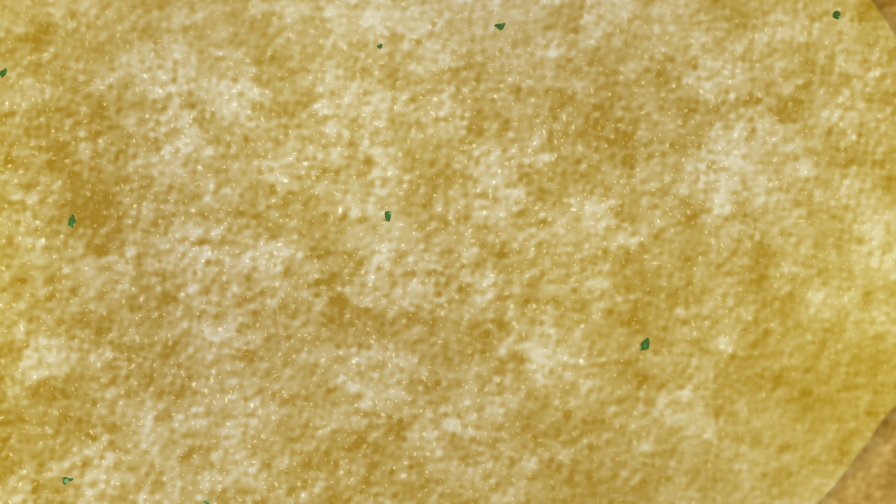
Give the GLSL for this texture, as a Shadertoy shader.

```glsl
// Close view of a golden potato crisp: pale puffs, salt grains and a few herb flecks.
#define PUFF_SCALE 4.4
#define CONTRAST 0.265
#define RELIEF 0.19
#define GRAIN_SCALE 40.0
#define GRAIN_SHARE 0.5
#define HERB_SCALE 3.1
#define HERB_SHARE 0.45
#define GOLD vec3(0.655, 0.52, 0.15)
#define CREAM vec3(0.752, 0.66, 0.375)
#define PALE vec3(0.845, 0.80, 0.635)
#define HERB vec3(0.20, 0.36, 0.13)

const mat2 TURN = mat2(0.8, 0.6, -0.6, 0.8);

vec3 hash3(vec2 p) {
    vec3 q = fract(p.xyx * vec3(0.1031, 0.1030, 0.0973));
    q += dot(q, q.yxz + 33.33);
    return fract((q.xxy + q.yzz) * q.zyx);
}

// Cellular noise: soft bumps and dents of random height, one per cell
float bumps(vec2 p) {
    vec2 cell = floor(p), f = p - cell;
    float sum = 0.0;
    for (int y = -1; y <= 1; y++)
    for (int x = -1; x <= 1; x++) {
        vec2 o = vec2(x, y);
        vec3 h = hash3(cell + o + 57.0);
        vec2 d = o + h.xy - f;
        float k = max(0.0, 1.0 - dot(d, d));
        sum += (2.0 * h.z - 1.0) * k * k;
    }
    return sum;
}

// Crust height from layers of bumps; focus fades the finest ones
float crust(vec2 p, float focus) {
    float height = 0.0, amp = 0.58;
    p *= PUFF_SCALE;
    for (int i = 0; i < 5; i++) {
        float fade = i < 2 ? 1.0 : mix(0.5, 1.0, focus);
        height += amp * fade * bumps(p);
        p = TURN * p * 2.15 + 13.7;
        amp *= i < 1 ? 1.1 : 0.95;
    }
    return height;
}

// One rounded oval per chosen cell; x is coverage, y a random shade
vec2 flecks(vec2 p, float share, float size, float blur) {
    vec2 cell = floor(p);
    vec3 h = hash3(cell + 211.0), k = hash3(cell + 503.0);
    vec2 d = p - cell - mix(vec2(0.22), vec2(0.78), h.xy);
    float a = 6.2832 * k.x;
    d = mat2(cos(a), sin(a), -sin(a), cos(a)) * d;
    d.y *= 1.0 + 0.6 * k.y;
    float angle = atan(d.y, d.x + 1e-5);
    float radius = size * mix(0.45, 1.0, k.z);
    radius *= 1.0 + 0.12 * sin(3.0 * angle + 9.0 * h.x);
    float cover = 1.0 - smoothstep(-blur, blur, length(d) - radius);
    return vec2(cover * step(h.z, share), k.y);
}

void mainImage(out vec4 fragColor, in vec2 fragCoord) {
    vec2 p = fragCoord / iResolution.y;
    float right = iResolution.x / iResolution.y;
    float pixel = 1.0 / iResolution.y;
    vec2 uv = fragCoord / iResolution.xy;

    // Depth of field: the lower right and the top drift out of focus
    float focus = 1.0 - 0.7 * smoothstep(0.25, 0.9, uv.x - 0.6 * uv.y);
    focus *= 1.0 - 0.45 * smoothstep(0.75, 1.0, uv.y);

    // Puffed crust, lit from the upper left
    float height = crust(p, focus);
    float slope = height - crust(p + vec2(-0.006, 0.009), focus);
    float tone = 0.5 + CONTRAST * height + RELIEF * slope;
    float puff = smoothstep(0.15, 0.7, bumps(TURN * p * 12.0 + 4.0) + 0.3 * height);
    tone += 0.2 * puff - 0.03;
    tone = clamp(tone, 0.0, 1.1);
    vec3 color = tone < 0.5 ? mix(GOLD, CREAM, 2.0 * tone)
                            : mix(CREAM, PALE, 2.0 * tone - 1.0);

    // Richer yellow toward the sides, paler in the middle
    float sides = smoothstep(0.2, 0.55, abs(uv.x - 0.48));
    float warm = sides - 0.3 + 0.45 * bumps(p * 2.3 + 31.0);
    color += warm * vec3(0.024, 0.018, -0.06);

    // Salt grains in two sizes
    for (int i = 0; i < 2; i++) {
        float scale = GRAIN_SCALE * (1.0 + 0.7 * float(i));
        vec2 q = TURN * p * scale + 3.0 * float(i);
        q += 0.4 * sin(q.yx * 0.73);
        vec2 grain = flecks(q, GRAIN_SHARE, 0.2, 0.06 + 0.6 * scale * pixel);
        color += grain.x * (0.03 + 0.15 * grain.y) * focus * vec3(0.85, 0.92, 1.1);
    }

    // Herb flecks with glossy specks
    vec2 ragged = p + 0.004 * vec2(bumps(p * 90.0), bumps(p * 90.0 + 40.0));
    vec2 herb = flecks(ragged * HERB_SCALE + vec2(0.3, 0.6), HERB_SHARE, 0.042,
                       HERB_SCALE * pixel);
    float gloss = smoothstep(0.2, 0.8, bumps(p * 130.0));
    color = mix(color, HERB + 0.25 * gloss + 0.06 * herb.y, 0.9 * herb.x);

    // Broken rim at the right corners, with a browner crisp beneath
    float wobble = 0.008 * bumps(p * 14.0);
    float lower = dot(p - vec2(right - 0.158, 0.0), vec2(0.77, -0.64));
    float upper = dot(p - vec2(right - 0.053, 1.0), vec2(0.83, 0.55));
    float rim = max(lower, upper) + wobble;
    vec3 beneath = mix(vec3(0.60, 0.44, 0.13), vec3(0.82, 0.70, 0.40), tone);
    beneath *= 0.88 + 0.12 * smoothstep(0.0, 0.035, rim);
    color = mix(color, beneath, smoothstep(-0.005, 0.005, rim));

    fragColor = vec4(clamp(color, 0.0, 1.0), 1.0);
}
```
